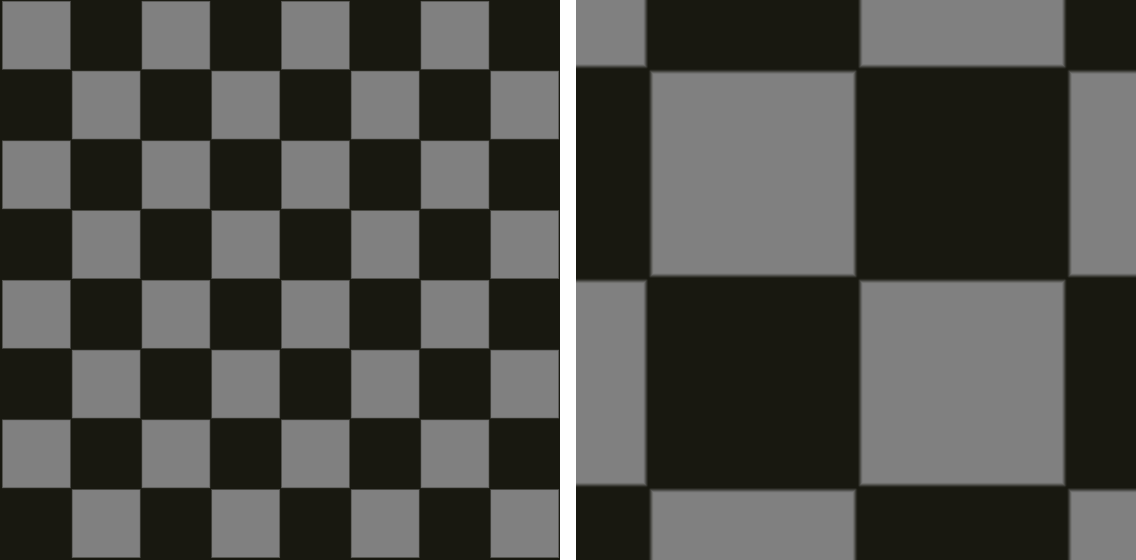
Left, the full canvas; right, a detail of the centre.
This pattern is drawn by a Shadertoy shader. Its source:

```glsl
// Eight by eight checkerboard of grey squares on near-black, parted by thin dark gaps.

// Signed distance to a square centred on the origin
float squareDistance(vec2 p, float halfSide) {
    vec2 d = abs(p) - halfSide;
    return length(max(d, 0.0)) + min(max(d.x, d.y), 0.0);
}

void mainImage(out vec4 fragColor, in vec2 fragCoord) {
    vec2 uv = fragCoord / iResolution.xy;

    // Board coordinates: one unit per cell, with a thin dark margin
    vec2 board = (uv - 0.501) * 8.0 / 0.9965 + 4.0;
    vec2 cell = clamp(floor(board), 0.0, 7.0);
    vec2 local = board - cell - 0.5;

    // Cells of odd parity hold a grey square
    float isGrey = mod(cell.x + cell.y, 2.0);

    // Soft edge, never narrower than a pixel
    float softness = max(0.015, 6.0 / min(iResolution.x, iResolution.y));
    float coverage = 1.0 - smoothstep(-softness, softness, squareDistance(local, 0.4875));

    vec3 color = mix(vec3(0.094, 0.094, 0.063), vec3(0.502), isGrey * coverage);
    fragColor = vec4(color, 1.0);
}
```
